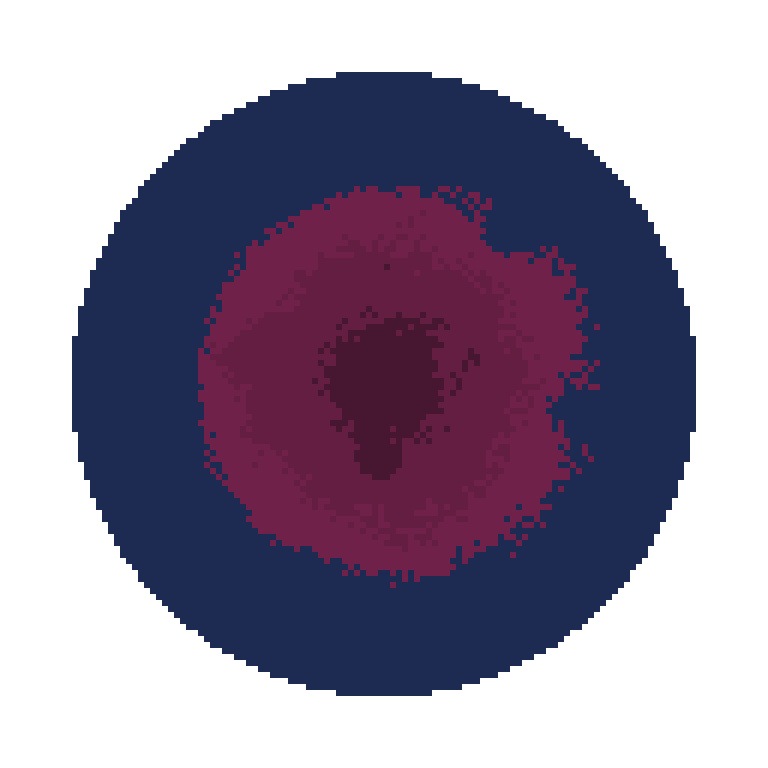
Give the GLSL for this background, as a Shadertoy shader.

```glsl
// Pixelated navy disc on white, holding a ragged maroon blot with a dark core.

const vec3 PAPER = vec3(1.0);
const vec3 NAVY = vec3(0.114, 0.169, 0.325);
const vec3 WINE = vec3(0.435, 0.130, 0.290);
const vec3 MAROON = vec3(0.388, 0.118, 0.260);
const vec3 CORE = vec3(0.280, 0.086, 0.190);

float hash(vec2 p) {
    vec3 q = fract(p.xyx * vec3(0.1031, 0.1030, 0.0973));
    q += dot(q, q.yzx + 33.33);
    return fract((q.x + q.y) * q.z);
}

// Soft round bump, 1 at its centre
float bump(vec2 p, vec2 centre, float radius) {
    vec2 d = (p - centre) / radius;
    return exp(-dot(d, d));
}

// Layered sines that bend the layer outlines
float wobble(vec2 p, float phase) {
    return sin(31.0 * p.x + 17.0 * p.y + phase) * 0.5
         + sin(47.0 * p.y - 29.0 * p.x + phase * 2.3) * 0.3
         + sin(83.0 * p.x + 71.0 * p.y - phase) * 0.2;
}

// Per-cell noise, partly shared by neighbouring cells, in -0.5..0.5
float grain(vec2 cell, float seed) {
    float fine = hash(cell + seed);
    float coarse = hash(floor((cell + seed) / 2.0) + 57.0);
    return mix(fine, coarse, 0.3) - 0.5;
}

vec3 scene(vec2 uv) {
    // Snap to a grid of 128 cells
    vec2 cell = floor(uv * 128.0);
    vec2 p = (cell + 0.5) / 128.0 - 0.5;

    // Disc
    vec3 color = length(p) < 52.1 / 128.0 ? NAVY : PAPER;

    // Outer blot: rougher on the right, with two bites and a bulge
    float roughness = mix(0.028, 0.058, smoothstep(-0.08, 0.2, p.x));
    float outer = length(p - vec2(0.014, 0.003))
        + 0.055 * bump(p, vec2(0.155, 0.188), 0.032)
        + 0.050 * bump(p, vec2(0.232, -0.036), 0.032)
        - 0.018 * bump(p, vec2(0.236, 0.140), 0.050)
        + 0.005 * wobble(p, 1.0) + roughness * grain(cell, 11.0);
    if (outer < 0.253) color = WINE;

    // Middle layer with stray patches near the rim
    float middle = length(p - vec2(0.005, 0.0))
        - 0.045 * bump(p, vec2(-0.200, 0.038), 0.040)
        - 0.050 * bump(p, vec2(0.025, 0.235), 0.035)
        - 0.040 * bump(p, vec2(0.030, -0.210), 0.045)
        - 0.015 * bump(p, vec2(-0.165, -0.060), 0.040)
        + 0.015 * bump(p, vec2(-0.115, -0.120), 0.050)
        + 0.012 * wobble(p, 4.0) + 0.055 * grain(cell, 37.0);
    if (middle < 0.178 && outer < 0.253) color = MAROON;

    // Dark core with a lobe below and loose specks to the right
    float core = length(p - vec2(0.006, 0.008))
        - 0.056 * bump(p, vec2(-0.008, -0.105), 0.034)
        - 0.036 * bump(p, vec2(0.118, 0.030), 0.022)
        + 0.032 * bump(p, vec2(0.078, 0.032), 0.022)
        - 0.075 * bump(p, vec2(0.008, 0.156), 0.012)
        + 0.004 * wobble(p, 7.0) + 0.052 * grain(cell, 73.0);
    if (core < 0.082) color = CORE;

    return color;
}

void mainImage(out vec4 fragColor, in vec2 fragCoord) {
    // Four samples per pixel smooth the cell edges at any size
    float side = min(iResolution.x, iResolution.y);
    vec3 sum = vec3(0.0);
    for (int i = 0; i < 4; i++) {
        vec2 offset = vec2(i % 2, i / 2) * 0.5 - 0.25;
        sum += scene((fragCoord + offset - 0.5 * iResolution.xy) / side + 0.5);
    }
    fragColor = vec4(sum / 4.0, 1.0);
}
```
